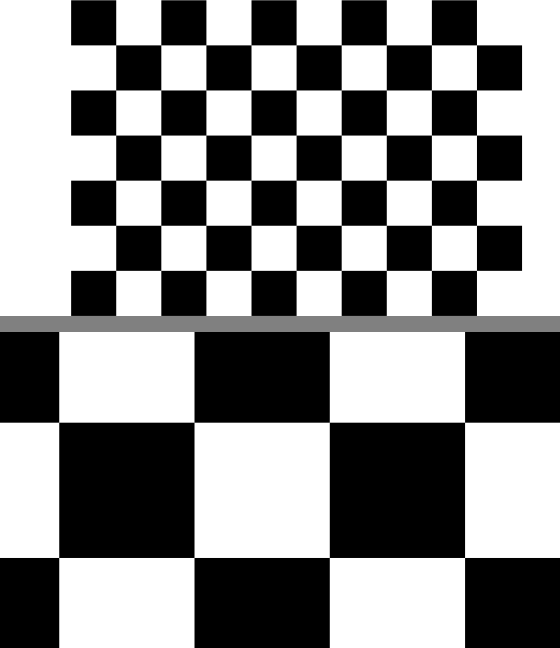
Top, the full canvas; bottom, a detail of the centre.
A WebGL 2 fragment shader for this pattern:

```glsl
#version 300 es
precision highp float;

uniform vec2 u_resolution;
out vec4 outColor;

// Lengths are fractions of the canvas height
#define BOARD_CELLS vec2(10.0, 7.0)
#define CELL_SIZE 0.1427
#define BOARD_ORIGIN vec2(0.2251, 0.0002)
#define EDGE_INSET 0.25
#define INK vec3(0.0)
#define PAPER vec3(1.0)

// Signed distance to the nearest cell edge, positive in even cells
vec2 cellWave(vec2 p) {
    return 0.5 - abs(mod(p + 0.5, 2.0) - 1.0);
}

// Coverage of even squares, softened over one pixel
float checker(vec2 p, float pixel) {
    vec2 side = clamp(2.0 * cellWave(p) / pixel, -1.0, 1.0);
    return 0.5 + 0.5 * side.x * side.y;
}

// Coverage of the rectangle from zero to size
float boxMask(vec2 p, vec2 size, float pixel) {
    vec2 inside = min(p, size - p);
    vec2 cover = clamp(inside / pixel + 0.5, 0.0, 1.0);
    return cover.x * cover.y;
}

void main() {
    // Board coordinates: one unit per cell
    vec2 p = (gl_FragCoord.xy / u_resolution.y - BOARD_ORIGIN) / CELL_SIZE;
    float pixel = 1.0 / (u_resolution.y * CELL_SIZE);

    // Hold the border cells' colour up to the rim, then trim the board
    vec2 held = clamp(p, vec2(EDGE_INSET), BOARD_CELLS - EDGE_INSET);
    float ink = checker(held, pixel) * boxMask(p, BOARD_CELLS, pixel);

    outColor = vec4(mix(PAPER, INK, ink), 1.0);
}
```
